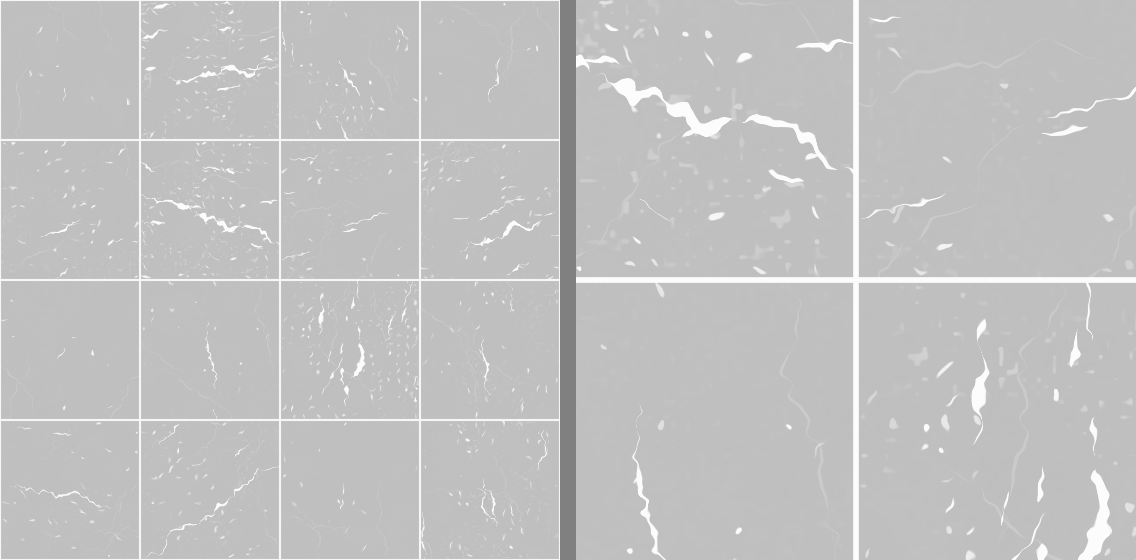
Left: the whole. Right: its middle third, enlarged.
Write a Shadertoy shader that draws this texture.

```glsl
// Four by four pale grey stone slabs divided by thin white joints.
// Each slab has its own amount and direction of white veins, hairlines and flecks,
// scattered by hashes inside the slab, so the joints hide every wrap.

const float SLABS = 4.0;
const float JOINT_HALF = 0.0068;
const vec3 STONE = vec3(0.75);
const vec3 HAZE = vec3(0.86);
const vec3 WHITE = vec3(0.99);

// Per slab, from the bottom row up: veining, direction, half length of main vein
const float WEAR[16] = float[16](
    0.20, 0.36, 0.05, 0.55,   0.04, 0.15, 1.00, 0.36,
    0.42, 0.80, 0.42, 0.78,   0.08, 0.92, 0.48, 0.08);
const float ANGLE[16] = float[16](
    -0.20, 0.65, 1.57, 1.85,  0.90, 1.75, 1.35, 1.62,
    0.40, -0.36, 0.20, 0.40,  1.50, 0.08, 2.00, 1.35);
const float REACH[16] = float[16](
    0.38, 0.70, 0.10, 0.17,   0.05, 0.24, 0.30, 0.22,
    0.16, 0.62, 0.06, 0.32,   0.05, 0.36, 0.15, 0.18);

vec2 hash2(vec2 p) {
    vec3 q = fract(p.xyx * vec3(0.1031, 0.1030, 0.0973));
    q += dot(q, q.yzx + 33.33);
    return fract((q.xx + q.yz) * q.zy);
}

float noise(vec2 p) {
    vec2 cell = floor(p), f = fract(p);
    f = f * f * (3.0 - 2.0 * f);
    float low = mix(hash2(cell).x, hash2(cell + vec2(1, 0)).x, f.x);
    float high = mix(hash2(cell + vec2(0, 1)).x, hash2(cell + vec2(1, 1)).x, f.x);
    return mix(low, high, f.y);
}

vec2 rotate(vec2 p, float angle) {
    float c = cos(angle), s = sin(angle);
    return vec2(c * p.x + s * p.y, c * p.y - s * p.x);
}

// Coverage of a wavering, tapered and broken line centred on the origin
float vein(vec2 p, float angle, float reach, float width, float seed, float soft) {
    vec2 q = rotate(p, angle);
    float along = q.x / reach;
    float bend = (noise(vec2(q.x * 9.0, seed)) - 0.5) * 0.09
               + (noise(vec2(q.x * 32.0, seed + 7.0)) - 0.5) * 0.03;
    float taper = 1.0 - along * along;
    float swell = 1.9 * noise(vec2(q.x * 22.0, seed + 13.0)) - 0.2;
    float d = abs(q.y - bend * min(1.0, reach * 4.0)) - width * swell * taper;
    return (1.0 - smoothstep(-soft, soft, d)) * smoothstep(0.0, 0.12, taper);
}

// Small slanted chips, one at most in each cell of a grid
float flecks(vec2 p, vec2 seed, float angle, float wear, float soft) {
    const float CELLS = 16.0;
    vec2 cell = floor(p * CELLS);
    vec2 id = cell + seed;
    vec2 place = hash2(id), shape = hash2(id + 51.3), chance = hash2(id + 93.7);
    float cluster = smoothstep(0.3, 0.8, noise(cell * 0.3 + seed));
    vec2 q = p - (cell + mix(vec2(0.32), vec2(0.68), place)) / CELLS;
    q = rotate(q, angle + (shape.x - 0.5) * 1.8);
    vec2 size = vec2(mix(0.006, 0.022, shape.y), mix(0.003, 0.008, shape.x));
    float d = (length(q / size) - 1.0) * size.y;
    float present = step(chance.x, 0.02 + 0.6 * wear * cluster);
    return present * mix(0.3, 1.0, chance.y) * (1.0 - smoothstep(-soft, soft, d));
}

void mainImage(out vec4 fragColor, in vec2 fragCoord) {
    vec2 grid = fragCoord / iResolution.xy * SLABS;
    vec2 slab = mod(floor(grid), SLABS);
    vec2 p = fract(grid);
    float soft = 0.75 * SLABS / iResolution.y;

    int index = int(slab.y * SLABS + slab.x);
    float wear = WEAR[index], angle = ANGLE[index];
    vec2 seed = slab * 37.0 + 11.0;

    // Ragged outlines
    vec2 ragged = vec2(noise(p * 45.0 + seed), noise(p * 45.0 + seed + 19.0)) - 0.5;
    vec2 q = p + ragged * 0.016;

    // Main vein first, then shorter ones; busier slabs keep more of them
    float marks = flecks(q, seed, angle, wear, soft);
    float hairs = 0.0;
    for (int i = 0; i < 12; i++) {
        float k = float(i);
        vec2 place = hash2(seed + k * 5.7), shape = hash2(seed + k * 3.1 + 71.0);
        bool isMain = i == 0;
        vec2 centre = isMain ? mix(vec2(0.4, 0.3), vec2(0.6, 0.5), place) : place;
        float reach = isMain ? REACH[index] : mix(0.04, 0.17, shape.x * shape.x);
        float width = (isMain ? 0.004 : 0.003) + 0.013 * wear * wear * (isMain ? 1.0 : shape.y * 0.7);
        float turn = angle + (isMain ? 0.0 : (shape.y - 0.5) * 0.7);
        float present = step(k / 12.0, wear * 0.9);
        marks = max(marks, present * vein(q - centre, turn, reach, width, k * 17.0 + seed.x + seed.y * 3.0, soft));
        if (i < 3) {
            hairs = max(hairs, vein(p - place.yx, turn + k * 0.5, 0.35, 0.003, k * 29.0 + seed.y, soft));
        }
    }

    // Faint mottling, pale dust, then the white marks
    float mottle = noise(p * 6.0 + seed) + noise(p * 60.0 + seed) - 1.0;
    float dust = smoothstep(0.76, 0.95, noise(p * 55.0 + seed + 5.0))
               * smoothstep(0.4, 0.8, noise(p * 5.0 + seed + 23.0)) * wear;
    vec3 color = STONE + 0.005 * mottle;
    color = mix(color, HAZE, max(0.7 * dust, 0.4 * hairs));
    color = mix(color, WHITE, marks);

    // Joints along the slab edges
    vec2 edge = min(p, 1.0 - p);
    float joint = 1.0 - smoothstep(-soft, soft, min(edge.x, edge.y) - JOINT_HALF);
    fragColor = vec4(mix(color, WHITE, joint), 1.0);
}
```
